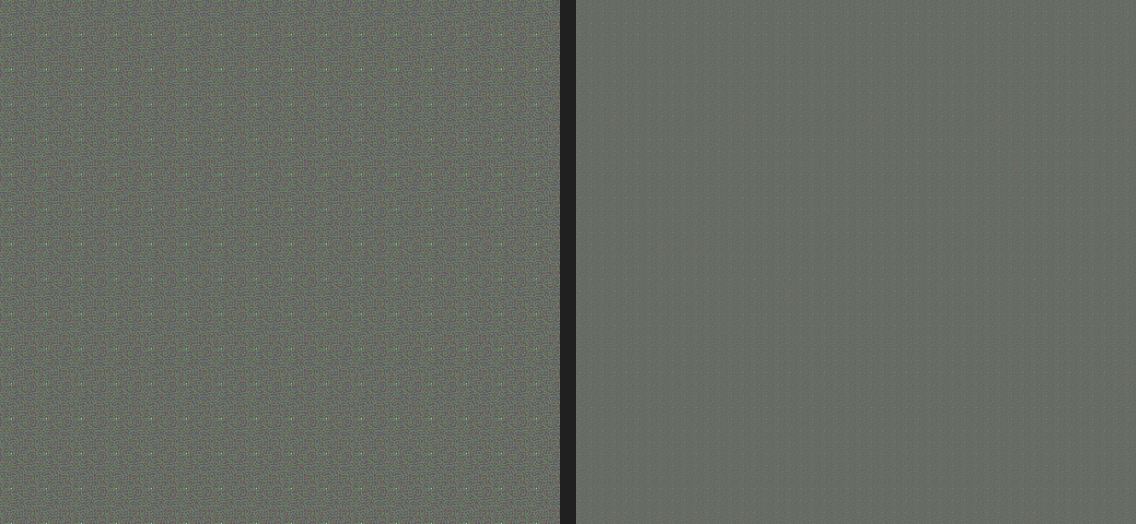
Left, the tile; right, the same tile 3 across and 3 down.
Reproduce this texture procedurally as a Shadertoy shader.

```glsl
// Fine woven labyrinth of green and mauve cells, in 16 by 15 identical square tiles.

const float TAU = 6.2831853;
const float CELLS = 32.0;              // cells along one side of a tile
const vec2 REPEATS = vec2(16.0, 15.0); // tiles across and down

float hash(vec2 p) {
    vec3 q = fract(p.xyx * vec3(0.1031, 0.1030, 0.0973));
    q += dot(q, q.yzx + 33.33);
    return fract((q.x + q.y) * q.z);
}

// Layered sines of similar wavelength; whole frequencies make them wrap
float labyrinth(vec2 cell) {
    float sum = 0.0;
    for (float i = 0.0; i < 20.0; i++) {
        float angle = i * 2.39996;
        float radius = 11.0 + 2.5 * hash(vec2(i, 7.0));
        vec2 frequency = round(radius * vec2(cos(angle), sin(angle)));
        float phase = hash(vec2(i, 19.0));
        sum += sin(TAU * (dot(frequency, cell) / CELLS + phase));
    }
    return sum;
}

vec3 cellColor(vec2 cell) {
    const vec3 green = vec3(0.40, 0.50, 0.40);
    const vec3 mauve = vec3(0.40, 0.34, 0.40);

    // A lighter column and a darker row run through each tile
    float bias = cell.x == 1.0 ? 2.0 : cell.y == 5.0 ? -1.5 : 0.1;
    vec3 color = labyrinth(cell) + bias > 0.0 ? green : mauve;

    // Stray threads
    float stray = hash(cell + 51.0);
    if (stray < 0.06) color = vec3(0.49, 0.41, 0.29);
    else if (stray < 0.07) color = vec3(0.27, 0.39, 0.47);
    else if (stray < 0.08) color = vec3(0.60, 0.33, 0.40);
    else if (stray < 0.09) color = vec3(0.40, 0.50, 0.20);

    // Short pale dash ending in one bright cell
    if (cell.y == 0.0 && cell.x > 4.0 && cell.x < 10.0) color = green;
    if (cell == vec2(10.0, 0.0)) color = vec3(0.70, 0.78, 0.68);
    return color;
}

void mainImage(out vec4 fragColor, in vec2 fragCoord) {
    // Average nine samples per pixel to smooth the cell edges
    vec3 color = vec3(0.0);
    for (int y = -1; y <= 1; y++) {
        for (int x = -1; x <= 1; x++) {
            vec2 uv = (fragCoord + vec2(x, y) / 3.0) / iResolution.xy;
            color += cellColor(mod(floor(uv * REPEATS * CELLS), CELLS));
        }
    }
    fragColor = vec4(color / 9.0, 1.0);
}
```
